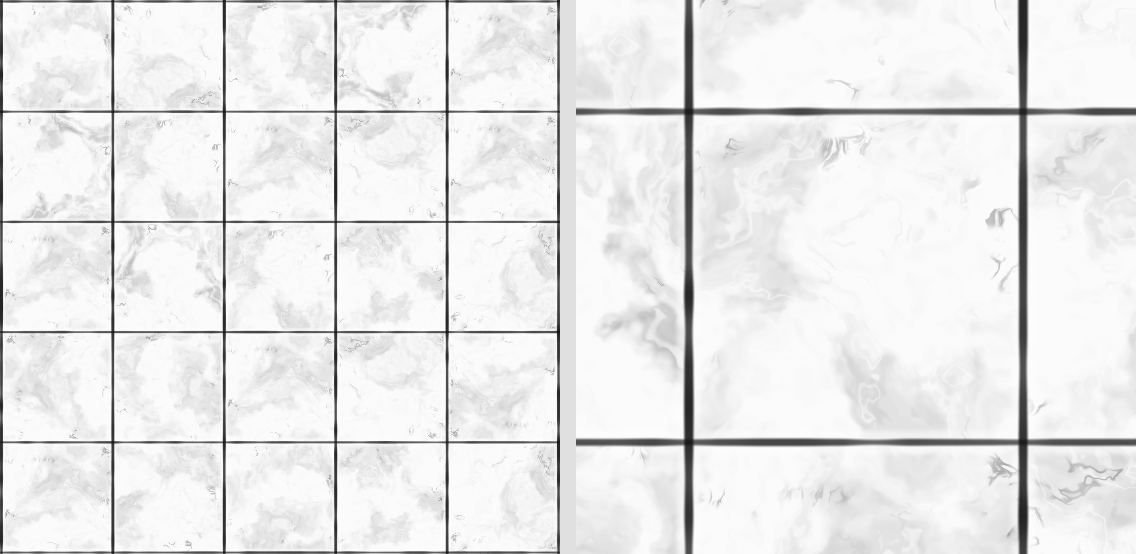
Left, the full canvas; right, a detail of the centre.
This texture is drawn by a Shadertoy shader. Its source:

```glsl
const float TILES = 5.0;            // repeats across and down
const float MARGIN = 0.0026;        // canvas border outside the outer joints
const vec2 JOINT_HALF = vec2(0.0125, 0.0095); // vertical, horizontal, in tiles
const vec2 JOINT_INK = vec2(0.84, 0.71);      // darkness of the same joints
const float JOINT_WOBBLE = 0.004;
const float DESIGNS = 6.0;          // distinct marble faces, reused when turned
const vec3 GLAZE = vec3(0.985);
const vec3 JOINT_COLOR = vec3(0.07);
const float STAIN_LIGHT = 0.10;
const float STAIN_HEAVY = 0.21;
const float SCRATCH_DEPTH = 0.30;
const float GRAIN_DEPTH = 0.035;

float hash(vec2 p) {
    vec3 q = fract(p.xyx * 0.1031);
    q += dot(q, q.yzx + 33.33);
    return fract((q.x + q.y) * q.z);
}

float noise(vec2 p) {
    vec2 cell = floor(p), f = fract(p);
    f = f * f * (3.0 - 2.0 * f);
    return mix(mix(hash(cell), hash(cell + vec2(1, 0)), f.x),
               mix(hash(cell + vec2(0, 1)), hash(cell + vec2(1, 1)), f.x), f.y);
}

float fbm(vec2 p) {
    float sum = 0.0, gain = 0.5;
    for (int i = 0; i < 5; i++) {
        sum += gain * noise(p);
        p = mat2(0.8, 0.6, -0.6, 0.8) * p * 2.03 + 7.1;
        gain *= 0.5;
    }
    return sum / 0.96875;
}

// Turns a tile by a whole number of quarter turns about its middle.
vec2 quarterTurn(vec2 p, float turns) {
    p -= 0.5;
    if (mod(turns, 2.0) > 0.5) p = vec2(-p.y, p.x);
    if (turns > 1.5) p = -p;
    return p + 0.5;
}

// Amount of shade on one marble face.
float marbleShade(vec2 p, float design) {
    vec2 q = p + 23.0 * (design + 1.0);
    vec2 warp = vec2(fbm(q * 3.0), fbm(q * 3.0 + 41.0)) - 0.5;
    float cloud = fbm(q * 3.2 + warp * 2.4);
    float stain = smoothstep(0.42, 0.74, cloud);
    float strength = design < 0.5 ? STAIN_HEAVY : STAIN_LIGHT;

    // Pale veins cut through the stains
    float vein = 1.0 - smoothstep(0.0, 0.045, abs(fbm(q * 2.3 + warp * 3.0) - 0.5));
    float shade = strength * stain * (1.0 - 0.65 * vein);

    // Fine mottling, stronger where the face is stained
    float grain = noise(q * 27.0 + warp * 9.0);
    shade += GRAIN_DEPTH * smoothstep(0.45, 1.0, grain) * (0.35 + stain);

    // Broken scratches gathered near the rim
    vec2 toRim = min(p, 1.0 - p);
    float rim = 1.0 - smoothstep(0.03, 0.25, min(toRim.x, toRim.y));
    float patches = smoothstep(0.52, 0.74, noise(q * 4.5 + 13.0));
    float crack = 1.0 - smoothstep(0.0, 0.06, abs(fbm(q * 9.0 + warp * 5.0) - 0.54));
    float broken = smoothstep(0.35, 0.8, noise(q * 19.0 + 5.0));
    return shade + SCRATCH_DEPTH * crack * patches * broken * (0.12 + 0.88 * rim);
}

void mainImage(out vec4 fragColor, in vec2 fragCoord) {
    vec2 uv = fragCoord / iResolution.xy;
    vec2 grid = (uv - MARGIN) / (1.0 - 2.0 * MARGIN) * TILES;
    vec2 tile = clamp(floor(grid), 0.0, TILES - 1.0);
    vec2 local = grid - tile;
    vec2 pixel = TILES / iResolution.xy;

    // Marble face
    float design = floor(hash(tile + 3.7) * DESIGNS);
    float turns = floor(hash(tile + 19.3) * 4.0);
    vec3 color = GLAZE - marbleShade(quarterTurn(local, turns), design);

    // Bright bevel beside the joints
    vec2 dist = abs(grid - floor(grid + 0.5));
    float bevel = 1.0 - smoothstep(0.022, 0.048, min(dist.x, dist.y));
    color = mix(color, vec3(0.99), 0.6 * bevel);

    // Joints with slightly uneven width and ink
    vec2 wear = vec2(noise(vec2(grid.y * 9.0, floor(grid.x + 0.5) * 7.0)),
                     noise(vec2(grid.x * 9.0, floor(grid.y + 0.5) * 7.0 + 50.0)));
    vec2 halfWidth = JOINT_HALF + JOINT_WOBBLE * (wear - 0.5);
    vec2 soft = max(0.6 * pixel, vec2(0.006));
    vec2 ink = 1.0 - smoothstep(halfWidth - soft, halfWidth + soft, dist);
    ink *= JOINT_INK * (0.86 + 0.24 * wear);
    color = mix(color, JOINT_COLOR, 1.0 - (1.0 - ink.x) * (1.0 - ink.y));

    fragColor = vec4(clamp(color, 0.0, 1.0), 1.0);
}
```
